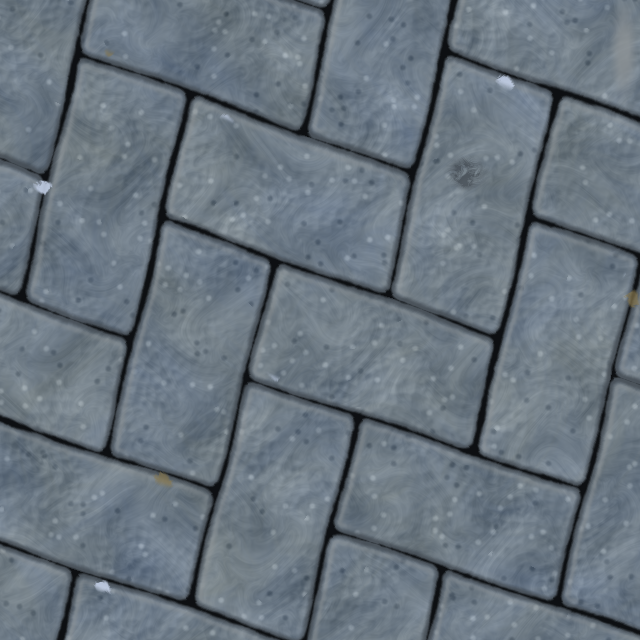
Reproduce this texture procedurally as a three.js fragment shader.

```glsl
varying vec2 vUv;

const vec3 STONE = vec3(0.43, 0.48, 0.525);
const vec3 GRIME = vec3(0.27, 0.30, 0.33);
const vec3 GAP = vec3(0.05, 0.06, 0.07);
const vec3 WORN_EDGE = vec3(0.56, 0.58, 0.59);
const vec3 CHIP = vec3(0.76, 0.81, 0.90);
const vec3 OCHRE = vec3(0.52, 0.46, 0.30);

float hash(vec2 p) {
  return fract(sin(dot(p, vec2(127.1, 311.7))) * 43758.5);
}

// Layered, rotated and warped sines
float mottle(vec2 p) {
  float sum = 0.0;
  float amp = 0.5;
  for (int i = 0; i < 6; i++) {
    p += 0.6 * sin(p.yx * 1.3 + float(i));
    sum += amp * sin(p.x) * sin(p.y);
    p = mat2(0.8, 0.6, -0.6, 0.8) * p * 1.75 + 1.3;
    amp *= 0.72;
  }
  return sum;
}

// Cellular noise: distance to the nearest seed, and its random value
vec2 cellular(vec2 p) {
  vec2 cell = floor(p);
  vec2 best = vec2(9.0, 0.0);
  for (int j = -1; j <= 1; j++) {
    for (int i = -1; i <= 1; i++) {
      vec2 n = cell + vec2(float(i), float(j));
      float d = length(n + vec2(hash(n), hash(n + 17.0)) - p);
      if (d < best.x) best = vec2(d, hash(n + 41.0));
    }
  }
  return best;
}

float roundedBox(vec2 p, vec2 halfSize, float radius) {
  vec2 q = abs(p) - halfSize + radius;
  return length(max(q, 0.0)) + min(max(q.x, q.y), 0.0) - radius;
}

// Canvas (y down) to paver units along two skewed axes
vec2 toGrid(vec2 p, vec2 origin, vec2 across, vec2 down) {
  vec2 d = p - origin;
  float area = across.x * down.y - across.y * down.x;
  return vec2(d.x * down.y - d.y * down.x, across.x * d.y - across.y * d.x) / area;
}

// Herringbone of 2:1 pavers: returns the paver's first cell and its size
vec4 herringbone(vec2 g) {
  vec2 cell = floor(g);
  float k = mod(cell.x - cell.y + 0.5, 4.0);
  bool upright = k < 1.0 || k > 3.0;
  if (k > 3.0) cell.y -= 1.0;
  else if (k > 2.0) cell.x -= 1.0;
  return vec4(cell, upright ? vec2(1.0, 2.0) : vec2(2.0, 1.0));
}

float blot(vec2 p, vec2 centre, vec2 size) {
  return 1.0 - smoothstep(0.2, 1.0, length((p - centre) / size));
}

vec3 stoneFace(vec2 p, vec2 id) {
  vec2 shift = 9.0 * vec2(hash(id), hash(id + 5.0));
  float tone = 0.085 * mottle(p * 24.0 + shift) + 0.03 * (hash(id + 9.0) - 0.5);
  float warmth = mottle(p * 11.0 - shift);

  // Lit relief of the coarse grain
  float lit = cellular(p * 62.0 + vec2(0.22, 0.28)).x - cellular(p * 62.0).x;
  tone += 0.085 * lit * (0.7 + mottle(p * 18.0 + 4.0));

  // Pale aggregate and dark pits
  vec2 speck = cellular(p * 44.0 + 7.0);
  float dot1 = 1.0 - smoothstep(0.06, 0.30, speck.x);
  tone += dot1 * (0.11 * step(0.84, speck.y) - 0.10 * step(speck.y, 0.09));
  return STONE + tone * vec3(1.0, 0.98, 0.93) + warmth * vec3(0.016, 0.008, -0.016);
}

void main() {
  vec2 p = vec2(vUv.x, 1.0 - vUv.y);
  vec2 laid = p - vec2(0.0, 0.008 * cos(6.283 * (p.y - 0.5)));
  laid += 0.0022 * sin(p.yx * vec2(23.0, 19.0) + vec2(1.0, 2.4));
  vec2 g = toGrid(laid, vec2(0.120, 0.0885), vec2(0.1764, 0.0612), vec2(-0.0443, 0.1862));

  vec4 paver = herringbone(g);
  vec2 halfSize = 0.5 * paver.zw;
  vec2 local = g - paver.xy - halfSize;
  float edge = roundedBox(local, halfSize, 0.10) + 0.007 * mottle(p * 60.0);
  vec3 colour = stoneFace(p, paver.xy);

  // Isolated stain and pale scuff
  float ragged = 0.5 + 0.9 * mottle(p * 70.0);
  colour = mix(colour, GRIME, clamp(blot(p, vec2(0.73, 0.27), vec2(0.04, 0.032)) * ragged * 1.6, 0.0, 0.8));
  colour = mix(colour, WORN_EDGE, 0.7 * blot(p, vec2(0.975, 0.08), vec2(0.025, 0.10)));

  // Worn rims, brighter on the left and top
  vec2 inset = local + halfSize;
  float facing = max(1.0 - smoothstep(0.05, 0.22, inset.x), 0.7 - smoothstep(0.05, 0.22, inset.y));
  float rim = exp(-pow((edge + 0.072) / 0.024, 2.0));
  colour = mix(colour, WORN_EDGE, rim * (0.12 + 0.38 * max(facing, 0.0)));

  // Grime and open joint of uneven width
  float uneven = mottle(p * 9.0 + 2.0);
  colour = mix(colour, GRIME, 0.85 * smoothstep(-0.065, -0.018, edge));
  float steep = step(halfSize.y - abs(local.y), halfSize.x - abs(local.x));
  float gapWidth = 0.017 - 0.008 * steep + 0.016 * uneven;
  colour = mix(colour, GAP, smoothstep(-gapWidth - 0.014, -gapWidth + 0.014, edge));

  // Sparse chips and ochre crumbs caught along the joints
  vec2 crumb = cellular(p * 9.0 + 3.0 + 0.07 * mottle(p * 55.0));
  float caught = (1.0 - smoothstep(0.07, 0.13, crumb.x)) * smoothstep(-0.13, -0.06, edge);
  colour = mix(colour, CHIP, 0.9 * caught * step(0.87, crumb.y));
  colour = mix(colour, OCHRE, 0.7 * caught * step(crumb.y, 0.08));

  gl_FragColor = vec4(clamp(colour, 0.0, 1.0), 1.0);
}
```
